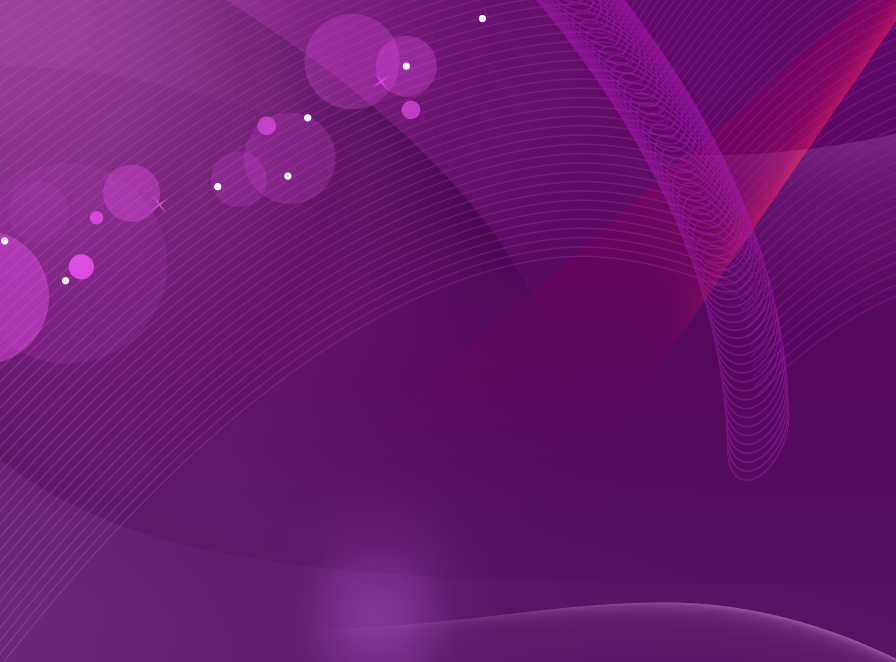
This background is drawn by a WebGL 2 fragment shader. Its source:

```glsl
#version 300 es
precision highp float;
// Purple abstract background: sweeping hairlines, woven ribbon, red ray, soft discs and sparkles.

#define ASPECT 1.354
#define HAIRLINE 0.0011
#define SWEEP_GAP 0.0141
#define RIBBON_GAP 0.0135
#define RIBBON_END 0.651
#define BOWL_DEPTH 0.07
#define DOT_RADIUS 0.0055
#define BASE_COLOR vec3(0.325, 0.025, 0.36)
#define LINE_COLOR vec3(0.68, 0.18, 0.68)
#define RIBBON_COLOR vec3(0.66, 0.10, 0.70)
#define DISC_COLOR vec3(0.86, 0.30, 0.88)

uniform vec2 u_resolution;
out vec4 fragColor;

// Soft step across an edge, about one pixel wide; d is in canvas heights.
float inside(float d) {
  return clamp(0.5 - d * u_resolution.y, 0.0, 1.0);
}

// Hairlines at every whole value of the phase.
float hairlines(float phase) {
  float slope = max(length(vec2(dFdx(phase), dFdy(phase))), 1e-4);
  float d = abs(fract(phase - 0.5) - 0.5) / slope;
  return clamp(HAIRLINE * u_resolution.y - d + 0.5, 0.0, 1.0);
}

float fall(float low, float high, float x) {
  return 1.0 - smoothstep(low, high, x);
}

vec3 backdrop(vec2 p) {
  vec3 col = BASE_COLOR;
  vec2 corner = p * vec2(1.0, 1.2);
  col += vec3(0.27, 0.21, 0.23) * exp(-3.2 * dot(corner, corner));
  vec2 low = p - vec2(0.0, 1.0);
  col += vec3(0.05, 0.06, 0.06) * exp(-3.0 * dot(low, low));
  col += vec3(0.01, 0.045, 0.025) * smoothstep(0.45, 1.0, p.y);

  // Large leaf with a dark rim
  float leaf = p.x - (0.3415 + 1.572 * p.y - 1.204 * p.y * p.y);
  float rim = inside(leaf) * exp(6.0 * min(leaf, 0.0)) * fall(0.3, 0.54, p.y);
  col *= 1.0 - 0.2 * rim * smoothstep(-0.2, 0.25, p.y);
  col += vec3(0.04, 0.01, 0.035) * inside(-leaf) * fall(0.1, 0.5, p.y);

  // Shallow folds: upper left, right and lower left
  float upper = p.y - 0.1 - 0.473 * p.x * p.x;
  col += vec3(0.02, 0.02, 0.02) * inside(upper) * fall(0.2, 0.6, p.x);
  float right = p.y - 0.234 + 0.409 * pow(p.x - 1.074, 2.0);
  float sheen = inside(-right) * exp(-7.0 * max(right, 0.0));
  col += vec3(0.10, 0.11, 0.10) * sheen * smoothstep(0.85, 1.35, p.x);
  float lower = p.y - 0.885 + 0.19 * exp(-4.0 * p.x);
  col += vec3(0.015, 0.02, 0.02) * inside(-lower) * exp(-p.x);
  col *= 1.0 - 0.08 * inside(lower) * exp(10.0 * min(lower, 0.0) - 2.5 * p.x);
  return col;
}

// Red wedge between two diagonals, brightest along the steep one
vec3 redRay(vec2 p) {
  float steep = dot(p - vec2(1.074, 0.44), vec2(0.825, 0.566));
  float gentle = dot(p - vec2(0.901, 0.356), vec2(0.659, 0.752));
  float wedge = inside(steep) * inside(-gentle) * fall(0.2, 0.75, p.y);
  float edge = inside(steep) * exp(38.0 * min(steep, 0.0)) * fall(0.25, 0.58, p.y);
  return vec3(0.07, -0.02, -0.02) * wedge + vec3(0.28, 0.06, 0.0) * edge;
}

// Magenta haze and pale wave along the bottom
vec3 bottomLights(vec2 p) {
  vec2 h = (p - vec2(0.572, 0.93)) / vec2(0.09, 0.11);
  vec3 col = vec3(0.14, 0.10, 0.16) * exp(-pow(abs(h.x), 2.5) - h.y * h.y);
  float dx = p.x - 1.004;
  float bend = dx < 0.0 ? 0.045 * (1.0 - exp(-9.0 * dx * dx)) : 0.693 * dx * dx;
  float below = p.y - 0.91 - bend;
  float glow = 0.4 * exp(-28.0 * max(below, 0.0)) + 0.7 * exp(-160.0 * max(below, 0.0));
  return col + vec3(0.24, 0.26, 0.23) * inside(-below) * glow * smoothstep(0.4, 1.2, p.x);
}

vec3 drawLines(vec3 col, vec2 p) {
  // Ribbon: u runs across it from -1 to 1
  float center = 0.877 + 0.8 * p.y - 0.596 * p.y * p.y;
  float halfWidth = 0.067 - 0.03 * p.y;
  float u = (p.x - center) / halfWidth;
  float depth = BOWL_DEPTH + 0.09 * fall(0.1, 0.55, p.y);
  float bowl = depth * sqrt(max(1.0 - u * u, 0.0)) - 0.025 * u;
  float down = (p.y - RIBBON_END - bowl) / RIBBON_GAP;
  float up = (p.y - RIBBON_END + bowl) / RIBBON_GAP;
  float body = inside((abs(u) - 1.0) * halfWidth) * fall(0.1, 0.3, down);
  float weave = max(hairlines(down), hairlines(up) * fall(0.3, 0.55, p.y));

  // Broad sweep on the left, rising fan on the right
  float d = abs(p.x - 0.88);
  float sweep = (p.y - 0.387 - 0.782 * pow(d, 1.815)) / (SWEEP_GAP * (1.0 + 0.5 * d * d));
  float sweepLines = hairlines(sweep) * fall(0.1, 0.3, sweep) * inside(u * halfWidth);
  float fx = p.x - 1.183;
  float fan = (p.y - 0.56 + 0.9 * fx - 1.42 * fx * fx) / (SWEEP_GAP * 1.2);
  float fanLines = hairlines(fan) * fall(0.1, 0.3, fan) * inside(-u * halfWidth);

  col = mix(col, LINE_COLOR + 0.1 * fall(0.0, 0.6, p.x), 0.32 * sweepLines);
  col = mix(col, RIBBON_COLOR, 0.34 * fanLines);
  float fade = fall(0.1, 0.6, p.y);
  return mix(col, RIBBON_COLOR, body * (0.06 * fade + 0.48 * weave));
}

// Discs hold center, radius and opacity
vec3 drawLights(vec3 col, vec2 p) {
  vec4 discs[12] = vec4[12](
    vec4(0.102, 0.398, 0.151, 0.11), vec4(-0.028, 0.449, 0.102, 0.48), vec4(0.058, 0.32, 0.046, 0.1),
    vec4(0.532, 0.093, 0.072, 0.28), vec4(0.614, 0.1, 0.046, 0.33), vec4(0.621, 0.166, 0.014, 0.7),
    vec4(0.403, 0.19, 0.014, 0.7), vec4(0.438, 0.239, 0.069, 0.2), vec4(0.361, 0.271, 0.042, 0.2),
    vec4(0.199, 0.292, 0.043, 0.38), vec4(0.146, 0.329, 0.01, 0.9), vec4(0.123, 0.403, 0.019, 1.0));
  for (int i = 0; i < 12; i++)
    col = mix(col, DISC_COLOR, discs[i].w * inside(length(p - discs[i].xy) - discs[i].z));

  vec2 dots[7] = vec2[7](vec2(0.729, 0.028), vec2(0.614, 0.1), vec2(0.465, 0.178),
    vec2(0.435, 0.266), vec2(0.329, 0.282), vec2(0.007, 0.364), vec2(0.099, 0.424));
  for (int i = 0; i < 7; i++)
    col = mix(col, vec3(1.0, 0.95, 1.0), inside(length(p - dots[i]) - DOT_RADIUS));

  // Two small crossed sparkles
  for (int i = 0; i < 2; i++) {
    vec2 q = abs(mat2(0.8, 0.6, -0.6, 0.8) * (p - mix(vec2(0.576, 0.123), vec2(0.241, 0.309), float(i))));
    float arm = inside(min(q.x, q.y) - HAIRLINE) * fall(0.0, 0.02, max(q.x, q.y));
    col = mix(col, DISC_COLOR, arm);
  }
  return col;
}

void main() {
  // Canvas heights, measured downward from the top left
  vec2 uv = gl_FragCoord.xy / u_resolution;
  vec2 p = vec2(uv.x * ASPECT, 1.0 - uv.y);
  vec3 col = backdrop(p) + redRay(p) + bottomLights(p);
  fragColor = vec4(clamp(drawLights(drawLines(col, p), p), 0.0, 1.0), 1.0);
}
```
